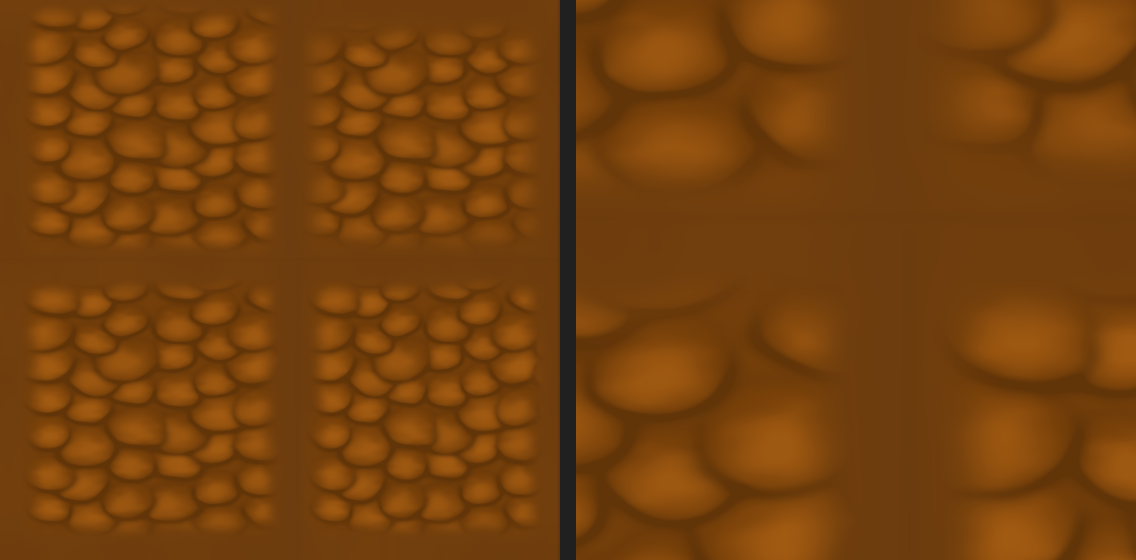
Left, the full canvas; right, a detail of the centre.
Give the GLSL for this texture, as a WebGL 2 fragment shader.

```glsl
#version 300 es
precision highp float;
// Two by two panels of overlapping rounded cobbles sunk in brown earth.
// Each panel reuses one layout of jittered columns that sag in the middle,
// painted from low to high, then fades into the ground through a soft mask.

uniform vec2 u_resolution;
out vec4 outColor;

float hash(vec2 p) {
    vec3 h = fract(vec3(p.xyx) * vec3(0.1031, 0.1030, 0.0973));
    h += dot(h, h.yzx + 33.33);
    return fract((h.x + h.y) * h.z);
}

float noise(vec2 p) {
    vec2 i = floor(p), f = fract(p);
    f = f * f * (3.0 - 2.0 * f);
    return mix(mix(hash(i), hash(i + vec2(1, 0)), f.x),
               mix(hash(i + vec2(0, 1)), hash(i + vec2(1, 1)), f.x), f.y);
}

// Paints one stone over the colour beneath it; q is in units of its radii.
vec3 paintStone(vec3 under, vec2 q, float seed) {
    float wobble = 0.2 * (noise(q * 1.3 + seed * 91.0 + 8.0) - 0.5);
    float radius = pow(pow(abs(q.x), 2.1) + pow(abs(q.y), 2.1), 1.0 / 2.1);
    float d = radius - 1.0 + wobble;
    float below = smoothstep(0.45, -0.6, q.y / max(length(q), 0.01));

    // Soft contact shadow around the lower lip
    under *= 1.0 - (0.02 + 0.09 * below) * (1.0 - smoothstep(0.0, 0.35, d));

    // Domed body, dim toward the top, with a broad brushed highlight
    vec2 lit = q - vec2(0.24 * (seed - 0.5), -0.2);
    lit.y += 0.25 * lit.x * lit.x;
    float brush = noise(q * vec2(2.2, 3.6) + seed * 57.0 + 8.0) - 0.5;
    float glow = 1.0 - smoothstep(0.1, 1.0, length(lit * vec2(0.92, 1.0)) + 0.22 * brush);
    vec3 body = mix(vec3(0.47, 0.252, 0.036), vec3(0.618, 0.345, 0.066), glow);
    body *= 0.975 + 0.05 * seed;
    body *= 1.0 - 0.07 * smoothstep(-0.35, 0.0, d);
    vec3 color = mix(under, body, smoothstep(0.07, -0.12, d));

    // Dark crescent along the lower edge
    float crescent = exp(-pow((d - 0.02) / 0.095, 2.0));
    return color * (1.0 - crescent * (0.01 + 0.13 * below));
}

// Stone field; one unit is one column across or one stone down.
vec3 cobbles(vec2 p) {
    vec3 color = vec3(0.455, 0.246, 0.038);
    for (int j = -1; j <= 2; j++) {
        float row = floor(p.y) + float(j);
        // Columns run from the middle outward: 3, 2, 4, 1, 5, 0, 6
        for (int k = 0; k < 7; k++) {
            float side = (k % 2 == 1) ? -1.0 : 1.0;
            float column = 3.0 + side * float((k + 1) / 2);
            float sag = 0.38 - 0.38 * cos(1.2 * column);
            vec2 cell = vec2(column, row + 20.0);
            vec2 rnd = vec2(hash(cell + 17.0), hash(cell + 43.0));
            vec2 center = vec2(column + 0.45, row - 0.05 - sag);
            center += (rnd - 0.5) * vec2(0.34, 0.26);
            vec2 radii = vec2(0.65, 0.57) * mix(0.78, 1.1, hash(cell + 71.0));
            vec2 q = (p - center) / radii;
            q.y += 0.3 * (rnd.x - 0.5) * q.x;
            if (dot(q, q) < 2.6) color = paintStone(color, q, rnd.y);
        }
    }
    // Stacked shadows never sink below the deepest crevice colour
    return max(color, vec3(0.385, 0.206, 0.03));
}

// Coverage of a box from lo to hi with a soft border.
float softBox(vec2 p, vec2 lo, vec2 hi, float fade) {
    vec2 e = smoothstep(vec2(0.0), vec2(fade), p - lo)
           * smoothstep(vec2(0.0), vec2(fade), hi - p);
    return e.x * e.y;
}

void main() {
    vec2 uv = gl_FragCoord.xy / u_resolution;
    vec2 panel = step(vec2(0.515, 0.53), uv);
    float topRight = panel.x * panel.y;
    float lowRight = panel.x * (1.0 - panel.y);

    // Earth, dimmer in the gutter between columns, with faint seams
    vec3 earth = mix(vec3(0.442, 0.243, 0.052), vec3(0.43, 0.24, 0.058),
                     exp(-pow((uv.x - 0.52) / 0.04, 2.0)));
    earth *= 0.975 + 0.035 * noise(uv * 9.0) + 0.01 * noise(uv * vec2(60, 25));
    earth *= 1.0 - 0.02 * exp(-pow((uv.y - 0.537) / 0.004, 2.0));
    earth *= 1.0 - 0.02 * exp(-pow((uv.x - 0.532) / 0.005, 2.0)) * (1.0 - panel.y);
    earth *= 1.0 - 0.12 * smoothstep(0.994, 0.999, uv.x);

    // Shared layout, narrowed in the lower right panel
    vec2 origin = vec2(0.045 + 0.482 * panel.x + 0.028 * lowRight,
                       0.033 + 0.512 * panel.y);
    vec2 field = vec2(0.45 - 0.049 * lowRight, 0.45);
    vec3 stones = cobbles((uv - origin) / field * vec2(5.75, 7.1));

    // Each panel is trimmed and faded a little differently
    vec2 lo = vec2(0.036 + 0.507 * panel.x, 0.038 + 0.507 * panel.y);
    vec2 hi = vec2(0.503 + 0.472 * panel.x, 0.505 + 0.492 * panel.y);
    lo.x -= 0.008 * topRight;
    hi.y -= 0.028 * topRight;
    vec2 worn = uv + 0.01 * (vec2(noise(uv * 22.0), noise(uv * 22.0 + 40.0)) - 0.5);
    float mask = softBox(worn, lo, hi, 0.046 + 0.024 * topRight);
    float haze = softBox(worn, lo - 0.02, hi + 0.02, 0.06);

    vec3 color = mix(earth, vec3(0.455, 0.247, 0.038), 0.5 * haze);
    color = mix(color, stones, mask);
    outColor = vec4(color, 1.0);
}
```
